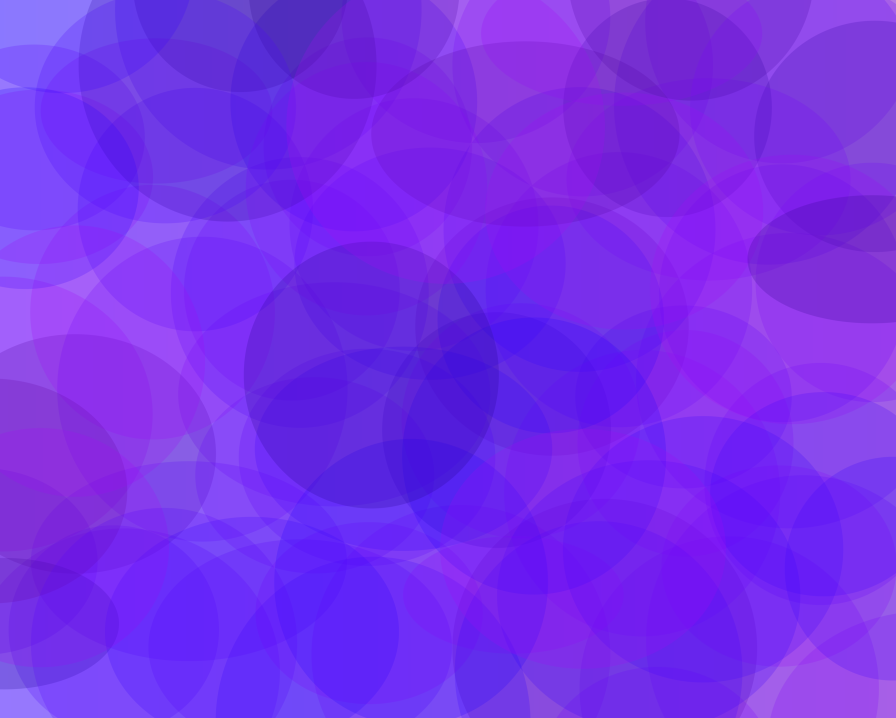
Write a Shadertoy shader that draws this background.

```glsl
// Overlapping translucent discs in blue, violet and indigo over pale lavender.
// A jittered low-discrepancy sequence spreads the upright ellipses evenly;
// each one is blended in turn with a thin antialiased edge.

#define DISC_COUNT 84
#define OPACITY 0.22
#define RADIUS_MIN 0.145
#define RADIUS_MAX 0.225
#define FLATTEST 0.5
#define MARGIN 0.03
#define JITTER 0.16
#define DARK_SHARE 0.25
#define DARK_SHADE 0.55
#define SEED 7.0

const vec3 PALE_LEFT  = vec3(0.64, 0.60, 1.00);
const vec3 PALE_RIGHT = vec3(0.78, 0.60, 0.86);
const vec3 BLUE       = vec3(0.12, 0.00, 1.00);
const vec3 VIOLET     = vec3(0.66, 0.03, 0.96);

// Four independent random values for one index
vec4 hash4(float n) {
    vec4 p = fract(vec4(n) * vec4(0.1031, 0.1030, 0.0973, 0.1099));
    p += dot(p, p.wzxy + 33.33);
    return fract((p.xxyz + p.yzzw) * p.zywx);
}

// First-order signed distance to an ellipse with half axes r
float ellipseDistance(vec2 p, vec2 r) {
    float f = length(p / r);
    float slope = length(p / (r * r));
    return f * (f - 1.0) / max(slope, 0.0001);
}

void mainImage(out vec4 fragColor, in vec2 fragCoord) {
    vec2 uv = fragCoord / iResolution.y;
    vec2 canvas = vec2(iResolution.x / iResolution.y, 1.0);
    float pixel = 1.0 / iResolution.y;

    vec3 color = mix(PALE_LEFT, PALE_RIGHT, uv.x / canvas.x);

    for (int i = 0; i < DISC_COUNT; i++) {
        float id = float(i) + SEED;
        vec4 shape = hash4(id * 1.37 + 11.0);
        vec4 tint = hash4(id * 2.71 + 53.0);

        // Placement and size
        vec2 spread = fract(0.5 + id * vec2(0.75488, 0.56984));
        vec2 center = mix(vec2(-MARGIN), canvas + MARGIN, spread);
        center += JITTER * (shape.xy - 0.5);
        float radius = mix(RADIUS_MIN, RADIUS_MAX, shape.z);
        float aspect = mix(1.05, FLATTEST, shape.w * shape.w * shape.w);
        float d = ellipseDistance(uv - center, radius * vec2(1.0, aspect));

        // Tint and blend
        vec3 discColor = mix(BLUE, VIOLET, tint.x);
        discColor *= tint.y < DARK_SHARE ? DARK_SHADE : 1.0;
        float cover = 1.0 - smoothstep(-0.7 * pixel, 0.7 * pixel, d);
        color = mix(color, discColor, OPACITY * cover);
    }

    fragColor = vec4(color, 1.0);
}
```
